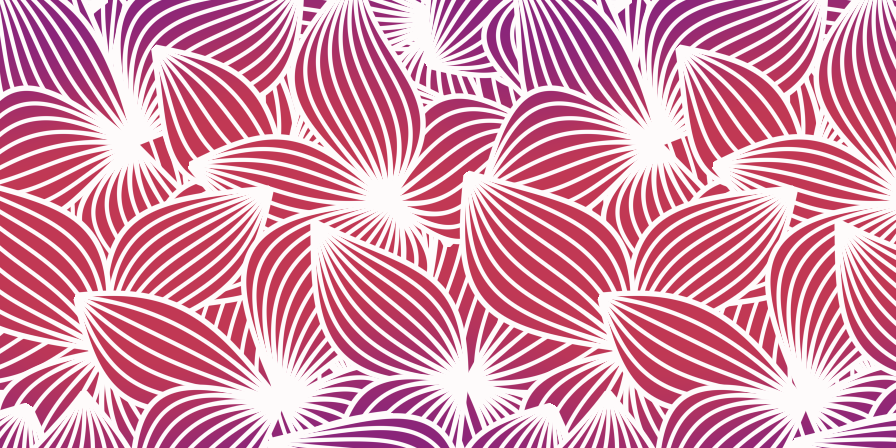
A WebGL 2 fragment shader for this pattern:

```glsl
#version 300 es
precision highp float;

uniform vec2 u_resolution;
out vec4 fragColor;

// Lengths are fractions of the canvas height
#define CELL 0.39
#define COLUMNS 3.0
#define PETALS 4
#define PETAL_LENGTH 0.49
#define PETAL_WIDTH 0.145
#define PITCH 0.035
#define LINE 0.0094
#define JITTER 0.6
#define BEND 0.07
#define SEED 7.0

const float PI = 3.14159265;
const vec3 PAPER = vec3(0.995, 0.985, 0.985);
const vec3 RED = vec3(0.755, 0.22, 0.33);
const vec3 PURPLE = vec3(0.54, 0.145, 0.48);

vec3 hash3(vec2 p) {
    vec3 q = fract(p.xyx * vec3(0.1031, 0.1030, 0.0973));
    q += dot(q, q.yxz + 33.33);
    return fract((q.xxy + q.yzz) * q.zyx);
}

float stroke(float dist, float width, float pixel) {
    return 1.0 - smoothstep(-0.7 * pixel, 0.7 * pixel, dist - 0.5 * width);
}

// Returns x: line ink, y: coverage of a petal growing from the origin along +x
vec2 petal(vec2 p, float len, float width, vec3 rnd, float pixel) {
    float t = p.x / len;
    if (t <= 0.0 || t >= 1.0 || abs(p.y) > width + 2.0 * BEND) return vec2(0.0);

    // Half width, with its belly pushed toward either end
    float skew = 0.8 * (rnd.x - 0.4);
    float u = t + skew * t * (1.0 - t);
    float halfWidth = max(width * sin(PI * u), 1e-4);
    float widthSlope = width * PI * cos(PI * u) * (1.0 + skew * (1.0 - 2.0 * t)) / len;

    // Axis with an arch and an S-shaped sway
    float arch = BEND * (2.0 * rnd.y - 1.0);
    float sway = 0.4 * BEND * (2.0 * rnd.z - 1.0);
    float y = p.y - arch * sin(PI * t) - sway * sin(2.0 * PI * t);
    float axisSlope = PI * (arch * cos(PI * t) + 2.0 * sway * cos(2.0 * PI * t)) / len;

    // Veins at equal shares of the width meet at both tips
    float s = clamp(y / halfWidth, -1.0, 1.0);
    float slope = axisSlope + s * widthSlope;
    float flatten = inversesqrt(1.0 + slope * slope);
    float count = max(round(width / PITCH), 2.0);
    float vein = abs(s * count - round(s * count)) * halfWidth / count * flatten;
    float edge = (abs(y) - halfWidth) * flatten;

    float thickness = LINE * mix(1.4, 1.0, smoothstep(0.0, 0.35, t));
    float ink = max(stroke(vein, thickness, pixel),
                    stroke(abs(edge), 1.3 * LINE, pixel));
    if (edge > 0.0) ink = 1.0;
    return vec2(ink, stroke(edge, 1.3 * LINE, pixel));
}

// Flowing stripes that show in the gaps
float stripes(vec2 p, float pixel) {
    float phase = (p.x + 0.04 * sin(9.0 * p.y)) / PITCH;
    return stroke(abs(fract(phase) - 0.5) * PITCH, LINE, pixel);
}

// Petals fan out of jittered nodes, lower rows over upper ones
float lineArt(vec2 p, float pixel) {
    float ink = stripes(p, pixel);
    vec2 home = floor(p / CELL);
    for (int j = 2; j >= -2; j--) {
        for (int i = -2; i <= 2; i++) {
            vec2 cell = home + vec2(i, j);
            vec2 id = vec2(mod(cell.x, COLUMNS), cell.y) + SEED;
            vec3 node = hash3(id);
            vec2 offset = p - (cell + 0.5 + JITTER * (node.xy - 0.5)) * CELL;
            if (length(offset) > 1.2 * PETAL_LENGTH) continue;
            for (int k = 0; k < PETALS; k++) {
                vec3 shape = hash3(id + 17.3 * float(k + 1));
                vec3 curve = hash3(id + 41.7 * float(k + 1));
                float turn = node.z + (float(k) + 0.5 * (shape.z - 0.5)) / float(PETALS);
                float c = cos(2.0 * PI * turn), d = sin(2.0 * PI * turn);
                vec2 local = vec2(c * offset.x + d * offset.y, c * offset.y - d * offset.x);
                float len = PETAL_LENGTH * mix(0.8, 1.12, shape.x);
                float width = PETAL_WIDTH * mix(0.8, 1.2, shape.y);
                vec2 layer = petal(local, len, width, curve, pixel);
                ink = mix(ink, layer.x, layer.y);
            }
        }
    }
    return ink;
}

// Red middle band that drifts to purple near top and bottom
vec3 fillColor(vec2 p) {
    float wave = cos(2.0 * PI * (p.x / (CELL * COLUMNS) - 0.71 - 0.36 * p.y));
    float purple = smoothstep(0.16, 0.56, abs(p.y - 0.48) + 0.09 * wave);
    return mix(RED, PURPLE, purple);
}

void main() {
    vec2 p = gl_FragCoord.xy / u_resolution.y;
    float pixel = 1.0 / u_resolution.y;
    fragColor = vec4(mix(fillColor(p), PAPER, lineArt(p, pixel)), 1.0);
}
```
